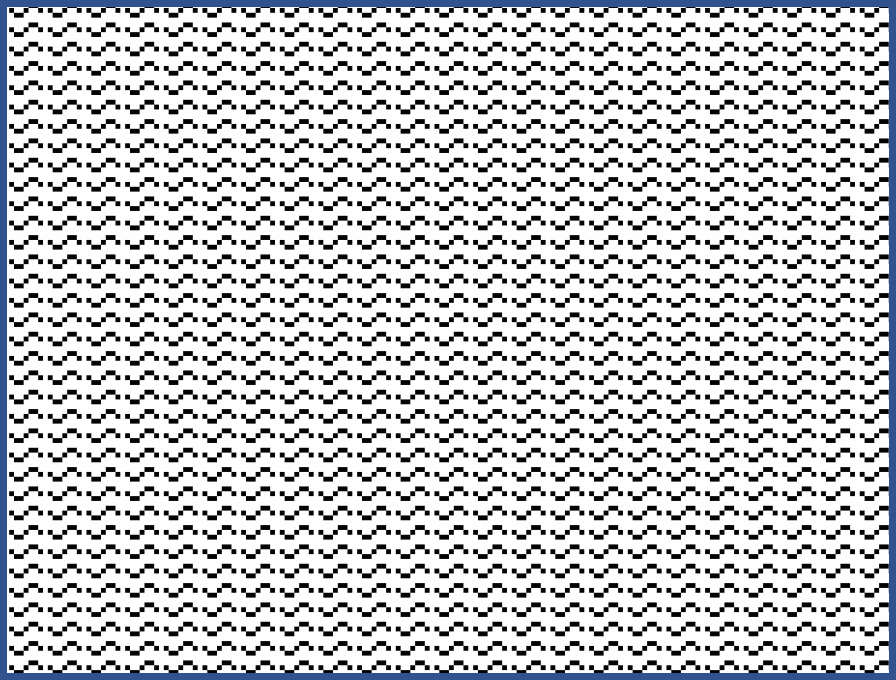
Write a Shadertoy shader that draws this pattern.

```glsl
#define CELLS_HIGH 140.7
#define TILE vec2(8.0, 4.0)
#define PHASE vec2(1.8, 1.3)
#define BORDER 0.0103
#define PAPER vec3(0.995)
#define INK vec3(0.01)
#define FRAME vec3(0.19, 0.32, 0.56)

// Pixel coverage of a box repeated on the tile grid, in cell units
float tiledBox(vec2 p, vec2 center, vec2 halfSize, float pixel) {
    vec2 d = abs(mod(p - center + 0.5 * TILE, TILE) - 0.5 * TILE);
    vec2 cover = clamp((halfSize - d) / pixel + 0.5, 0.0, 1.0);
    return cover.x * cover.y;
}

// Stepped wave: low dash, high dash and three dots between them
float wave(vec2 p, float pixel) {
    vec2 dash = vec2(1.0, 0.5);
    vec2 dot1 = vec2(0.5);
    float ink = tiledBox(p, vec2(1.0, 0.5), dash, pixel)
              + tiledBox(p, vec2(4.0, 2.5), dash, pixel);
    ink += tiledBox(p, vec2(2.5, 1.5), dot1, pixel)
         + tiledBox(p, vec2(5.5, 1.5), dot1, pixel)
         + tiledBox(p, vec2(7.5, 1.5), dot1, pixel);
    return min(ink, 1.0);
}

void mainImage(out vec4 fragColor, in vec2 fragCoord) {
    float pixel = 1.0 / iResolution.y;
    vec2 halfCanvas = 0.5 * iResolution.xy * pixel;
    vec2 p = fragCoord * pixel - halfCanvas;

    // Wave rows
    float ink = wave(p * CELLS_HIGH + PHASE, pixel * CELLS_HIGH);
    vec3 color = mix(PAPER, INK, ink);

    // Frame of even width
    vec2 toEdge = halfCanvas - abs(p);
    float inside = min(toEdge.x, toEdge.y) - BORDER;
    color = mix(FRAME, color, clamp(inside / pixel + 0.5, 0.0, 1.0));

    fragColor = vec4(color, 1.0);
}
```
